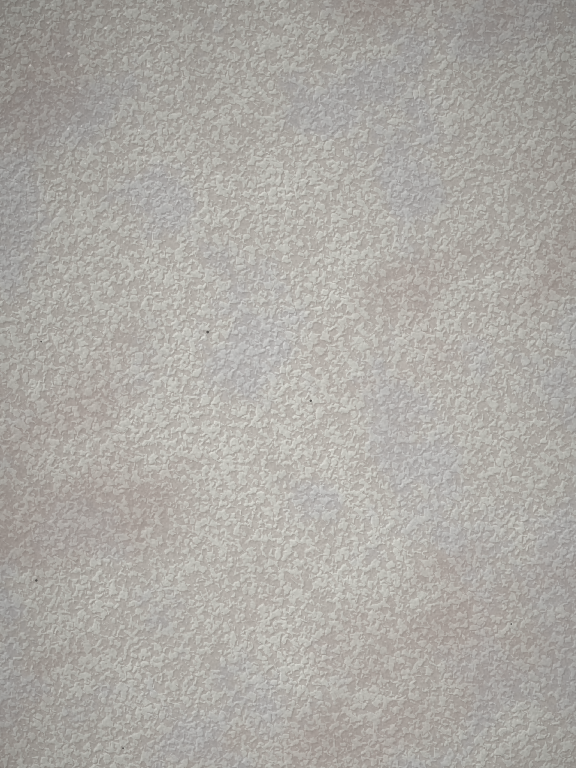
Write a WebGL 1 fragment shader that draws this texture.

```glsl
precision highp float;
uniform vec2 u_resolution;

#define GRAIN_SCALE 112.0
#define RELIEF 0.060
#define HEIGHT_TONE 0.022
#define FINE_TONE 0.055
#define PATCH_SCALE 3.2
#define PATCH_ANGLE 0.55
#define VIGNETTE 0.50
#define CREAM vec3(0.712, 0.710, 0.685)
#define PINK vec3(0.660, 0.627, 0.605)
#define LAVENDER vec3(0.662, 0.662, 0.674)
#define SPECK_COLOR vec3(0.25, 0.24, 0.23)

vec2 hash2(vec2 p) {
  vec3 q = fract(p.xyx * vec3(0.1031, 0.1030, 0.0973));
  q += dot(q, q.yzx + 33.33);
  return fract((q.xx + q.yz) * q.zy);
}

mat2 rotation(float a) {
  float c = cos(a), s = sin(a);
  return mat2(c, -s, s, c);
}

float valueNoise(vec2 p) {
  vec2 i = floor(p), f = fract(p);
  f = f * f * (3.0 - 2.0 * f);
  float low = mix(hash2(i).x, hash2(i + vec2(1.0, 0.0)).x, f.x);
  float high = mix(hash2(i + vec2(0.0, 1.0)).x, hash2(i + 1.0).x, f.x);
  return mix(low, high, f.y);
}

float layeredNoise(vec2 p) {
  float sum = 0.0, weight = 0.5;
  for (int i = 0; i < 6; i++) {
    sum += weight * valueNoise(p);
    p = rotation(0.6) * p * 2.03 + 17.3;
    weight *= 0.6;
  }
  return sum / 1.19;
}

// Cellular bumps: one soft grain of random height in each cell
float bumps(vec2 p) {
  vec2 cell = floor(p);
  float sum = 0.0;
  for (int y = -1; y <= 1; y++) {
    for (int x = -1; x <= 1; x++) {
      vec2 id = cell + vec2(float(x), float(y));
      vec2 d = id + 0.1 + 0.8 * hash2(id) - p;
      sum += hash2(id + 71.7).y * exp(-4.5 * dot(d, d));
    }
  }
  return sum;
}

// Ragged flakes: warped bumps of two sizes, cut to steep-edged plateaus
float flakeHeight(vec2 p) {
  vec2 ragged = vec2(valueNoise(p * 1.7 + 11.0), valueNoise(p * 1.7 + 57.0)) - 0.5;
  vec2 q = p + 0.8 * ragged + 200.0;
  float h = 0.6 * bumps(q) + 0.4 * bumps(rotation(0.7) * q * 1.8 + 400.0);
  return 0.65 * smoothstep(0.22, 0.46, h) + 0.9 * h;
}

// Rare round spots scattered on a grid
float specks(vec2 p, float grid, float chance, float radius) {
  vec2 id = floor(p * grid);
  vec2 center = (id + 0.15 + 0.7 * hash2(id + 31.0)) / grid;
  vec2 pick = hash2(id + 90.0);
  float size = radius * (0.5 + 0.5 * pick.y);
  float spot = 1.0 - smoothstep(size * 0.5, size * 1.4, length(p - center));
  return spot * step(pick.x, chance);
}

void main() {
  vec2 uv = gl_FragCoord.xy / u_resolution;
  vec2 p = gl_FragCoord.xy / u_resolution.x;

  // Broad stains drawn out along a rising diagonal, with frayed borders
  vec2 streak = rotation(PATCH_ANGLE) * p * PATCH_SCALE * vec2(0.9, 1.9);
  float pinkStain = smoothstep(0.42, 0.70, layeredNoise(streak + 5.0));
  float greyStain = smoothstep(0.50, 0.70, layeredNoise(p * 7.0 + 43.0));
  float wear = layeredNoise(p * 12.0 + 80.0);

  // Flaked relief lit from the upper left
  vec2 grainPoint = p * GRAIN_SCALE;
  float height = flakeHeight(grainPoint);
  float slope = height - flakeHeight(grainPoint + vec2(-0.22, 0.27));
  float roughness = mix(0.5, 1.4, wear) * (1.0 - 0.35 * pinkStain);

  // Cream lies on the raised flakes, pigment shows between them
  float raised = smoothstep(0.25, 1.05, height + 0.8 * (wear - 0.5));
  float pigment = clamp(0.25 + 0.55 * pinkStain + 0.5 * (0.5 - raised), 0.0, 1.0);
  vec3 color = mix(CREAM, PINK, pigment);
  color = mix(color, LAVENDER, 0.5 * greyStain * (1.0 - 0.6 * pinkStain));

  // Light and fine grit
  float grit = valueNoise(p * GRAIN_SCALE * 2.9) - 0.5;
  color += RELIEF * roughness * slope + FINE_TONE * grit;
  color += HEIGHT_TONE * (height - 0.65) + 0.04 * (wear - 0.5);

  // Light falls off towards the edges
  vec2 off = uv - vec2(0.52, 0.42);
  color *= 1.07 - VIGNETTE * dot(off, off);

  // Pale glints near the upper left, a few dark pits anywhere
  float glintArea = smoothstep(0.75, 0.2, uv.x) * smoothstep(0.5, 0.9, uv.y);
  color += 0.13 * glintArea * specks(p, 30.0, 0.22, 0.0026);
  color = mix(color, SPECK_COLOR, 0.8 * specks(p + 3.0, 7.0, 0.07, 0.0026));

  gl_FragColor = vec4(clamp(color, 0.0, 1.0), 1.0);
}
```
